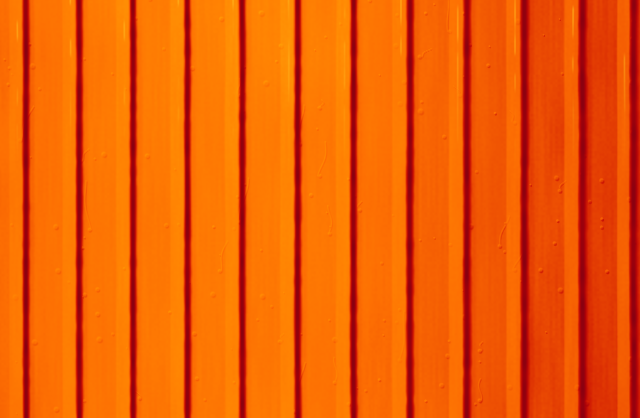
Give the GLSL for this texture, as a Shadertoy shader.

```glsl
const int DRIP_COUNT = 26;
const vec3 GLINT = vec3(1.0, 0.72, 0.12);

float hash(vec2 p) {
    p = fract(p * vec2(0.1031, 0.1137));
    p += dot(p, p.yx + 33.33);
    return fract((p.x + p.y) * p.x * 91.7);
}

float noise(vec2 p) {
    vec2 i = floor(p), f = fract(p);
    f = f * f * (3.0 - 2.0 * f);
    float low = mix(hash(i), hash(i + vec2(1, 0)), f.x);
    float high = mix(hash(i + vec2(0, 1)), hash(i + vec2(1, 1)), f.x);
    return mix(low, high, f.y);
}

// Crimson shadow through orange to lit paint
vec3 paintRamp(float tone) {
    vec3 paint[7] = vec3[7](
        vec3(0.51, 0.00, 0.07), vec3(0.69, 0.01, 0.03),
        vec3(0.82, 0.11, 0.01), vec3(0.93, 0.31, 0.01),
        vec3(0.99, 0.43, 0.01), vec3(1.00, 0.52, 0.01),
        vec3(1.00, 0.63, 0.03));
    float t = clamp(tone, 0.0, 1.19) * 5.0;
    int i = int(t);
    return mix(paint[i], paint[i + 1], fract(t));
}

// Rib number across the sheet; ribs widen slightly to the right
float ribPhase(float x) {
    float d = x - 0.0404;
    return 12.048 * d - 0.633 * d * d + 0.13 * smoothstep(0.925, 0.985, x);
}

float band(float x, float start, float end, float soft) {
    return smoothstep(start - soft, start + soft, x)
         - smoothstep(end - soft, end + soft, x);
}

// Small round blisters, one per chosen cell
float beads(vec2 p, float cells, float density) {
    vec2 id = floor(p * cells);
    vec2 centre = 0.25 + 0.5 * vec2(hash(id + 3.1), hash(id + 17.7));
    float radius = mix(0.08, 0.17, hash(id + 41.3));
    float d = length(fract(p * cells) - centre);
    return step(hash(id + 9.2), density) * smoothstep(radius, radius * 0.3, d);
}

// Curved paint run ending in a drop
float drip(vec2 p, vec2 foot, float len, float lean, float width) {
    vec2 q = p - foot;
    float along = clamp(q.y / len, 0.0, 1.0);
    float bend = lean * along + 0.003 * sin(along * 5.0 + foot.x * 60.0);
    float d = length(vec2(q.x - bend, q.y - along * len));
    float run = 0.6 * smoothstep(width, 0.0, d);
    return max(run, smoothstep(width * 2.0, width * 0.5, length(q)));
}

float relief(vec2 p, float top) {
    float h = max(beads(p, 28.0, 0.13), 0.7 * beads(p + 0.37, 47.0, 0.05));
    for (int i = 0; i < DRIP_COUNT; i++) {
        float k = float(i) * 7.3 + 1.0;
        float rise = 1.0 - pow(hash(vec2(k, 2.0)), 1.5);
        vec2 foot = vec2(hash(vec2(k, 5.0)), top * rise);
        float len = mix(0.012, 0.085, pow(hash(vec2(k, 8.0)), 2.0));
        float lean = (hash(vec2(k, 11.0)) - 0.3) * 0.03;
        h = max(h, drip(p, foot, len, lean, 0.0022));
    }
    return h;
}

void mainImage(out vec4 fragColor, in vec2 fragCoord) {
    vec2 p = fragCoord / iResolution.x;
    float top = iResolution.y / iResolution.x;
    float y = p.y / top;

    // Position inside the rib, zero at the groove
    float phase = ribPhase(p.x) + 0.012 * (noise(vec2(p.x * 12.0, p.y * 9.0)) - 0.5);
    float rib = round(phase);
    float side = phase - rib;
    float across = fract(phase);

    // Broad light, weaker at both ends
    float tone = 0.88 - 0.36 * smoothstep(0.42, 1.0, p.x)
               - 0.09 * smoothstep(0.22, 0.0, p.x);
    tone += 0.10 * exp(-18.0 * dot(p - vec2(0.4, top), p - vec2(0.4, top)));
    tone -= 0.05 * smoothstep(0.4, 0.0, y) * smoothstep(0.5, 1.0, p.x);

    // Raised ridge and mottled, vertically brushed paint
    float ridge = band(across, 0.69, 0.93, 0.025);
    tone += ridge * mix(0.10, 0.19, smoothstep(0.4, 1.0, p.x));
    tone += 0.05 * (noise(p * vec2(24.0, 9.0)) - 0.5);
    tone += 0.045 * (noise(p * vec2(230.0, 14.0)) - 0.5);
    tone += 0.025 * (noise(p * 260.0) - 0.5);

    // Blisters and runs lit from the upper left
    vec2 toLight = vec2(-0.0007, 0.0011);
    float slope = relief(p - toLight, top) - relief(p + toLight, top);
    tone += 0.17 * slope * mix(1.0, 0.5, ridge);

    // Groove shadow with a softer right flank and worn edges
    float wear = 0.018 * (noise(vec2(rib * 13.0, p.y * 70.0)) - 0.5);
    float reach = (side < 0.0 ? 0.095 : 0.112) + wear;
    float open = smoothstep(0.008, reach, abs(side));
    tone -= 0.07 * band(side, 0.0, 0.16, 0.04);
    tone = mix(0.03 + 0.08 * noise(vec2(rib * 5.0, p.y * 45.0)), tone, open);
    vec3 colour = paintRamp(tone);

    // Broken glints near the upper ridges
    float pixel = fwidth(phase);
    float glintLine = smoothstep(0.012 + pixel, 0.0, abs(across - 0.84));
    float broken = smoothstep(0.3, 0.8, noise(vec2(rib * 9.0, p.y * 38.0)));
    float strength = 0.6 * smoothstep(0.55, 1.0, y) * broken;
    colour = mix(colour, GLINT, glintLine * strength);

    fragColor = vec4(colour, 1.0);
}
```
